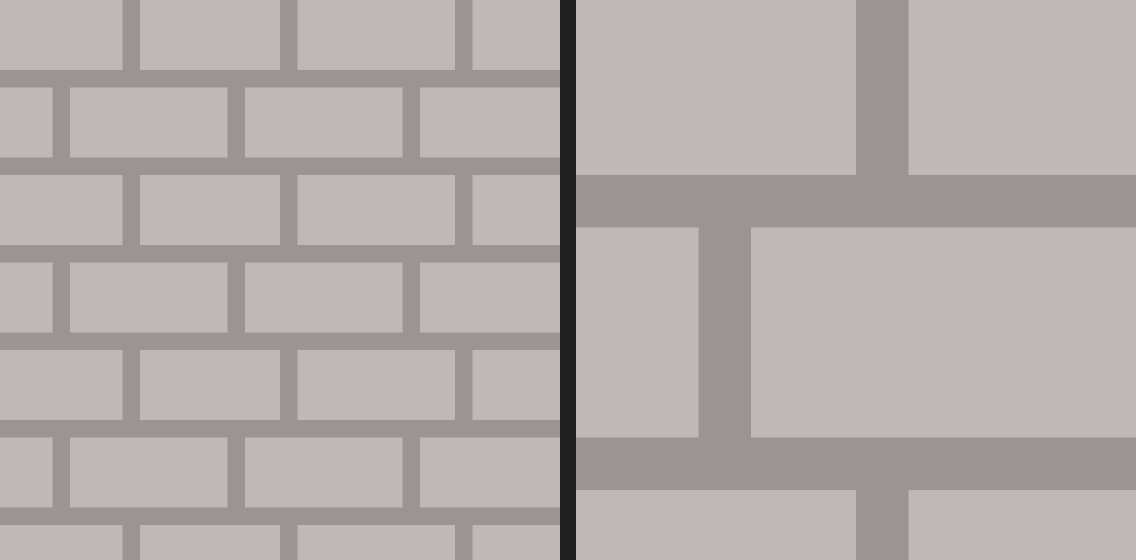
Left, the full canvas; right, a detail of the centre.
A Shadertoy shader for this pattern:

```glsl
const float GRID_UNITS = 32.0;     // modules across the canvas
const float COURSE_HEIGHT = 5.0;   // one brick plus one bed joint
const float JOINT_WIDTH = 1.0;
const int JOINTS_PER_COURSE = 3;
const vec2 FIRST_JOINT = vec2(7.0, 3.0);     // even course, odd course
const vec2 JOINT_SPACING = vec2(9.5, 10.0);  // even course, odd course
const vec3 BRICK_COLOR = vec3(0.747, 0.722, 0.719);
const vec3 MORTAR_COLOR = vec3(0.602, 0.580, 0.577);

// Signed distance to the nearest horizontal joint, at the foot of each course
float bedJoint(float y) {
    float center = COURSE_HEIGHT - 0.5 * JOINT_WIDTH;
    float halfCourse = 0.5 * COURSE_HEIGHT;
    float offset = mod(y - center + halfCourse, COURSE_HEIGHT) - halfCourse;
    return abs(offset) - 0.5 * JOINT_WIDTH;
}

// Signed distance to the nearest vertical joint, snapped to whole modules
float headJoint(float x, float course) {
    bool odd = mod(course, 2.0) > 0.5;
    float first = odd ? FIRST_JOINT.y : FIRST_JOINT.x;
    float spacing = odd ? JOINT_SPACING.y : JOINT_SPACING.x;
    float dist = GRID_UNITS;
    for (int i = 0; i < JOINTS_PER_COURSE; i++) {
        float center = floor(first + spacing * float(i)) + 0.5 * JOINT_WIDTH;
        dist = min(dist, abs(x - center) - 0.5 * JOINT_WIDTH);
    }
    return dist;
}

void mainImage(out vec4 fragColor, in vec2 fragCoord) {
    // Module coordinates, with courses counted down from the top
    float pixel = GRID_UNITS / iResolution.y;
    vec2 p = vec2(fragCoord.x, iResolution.y - fragCoord.y) * pixel;
    float course = floor(p.y / COURSE_HEIGHT);

    // Mortar coverage with a one-pixel soft edge
    float dist = min(bedJoint(p.y), headJoint(p.x, course));
    float mortar = clamp(0.5 - dist / pixel, 0.0, 1.0);
    fragColor = vec4(mix(BRICK_COLOR, MORTAR_COLOR, mortar), 1.0);
}
```
